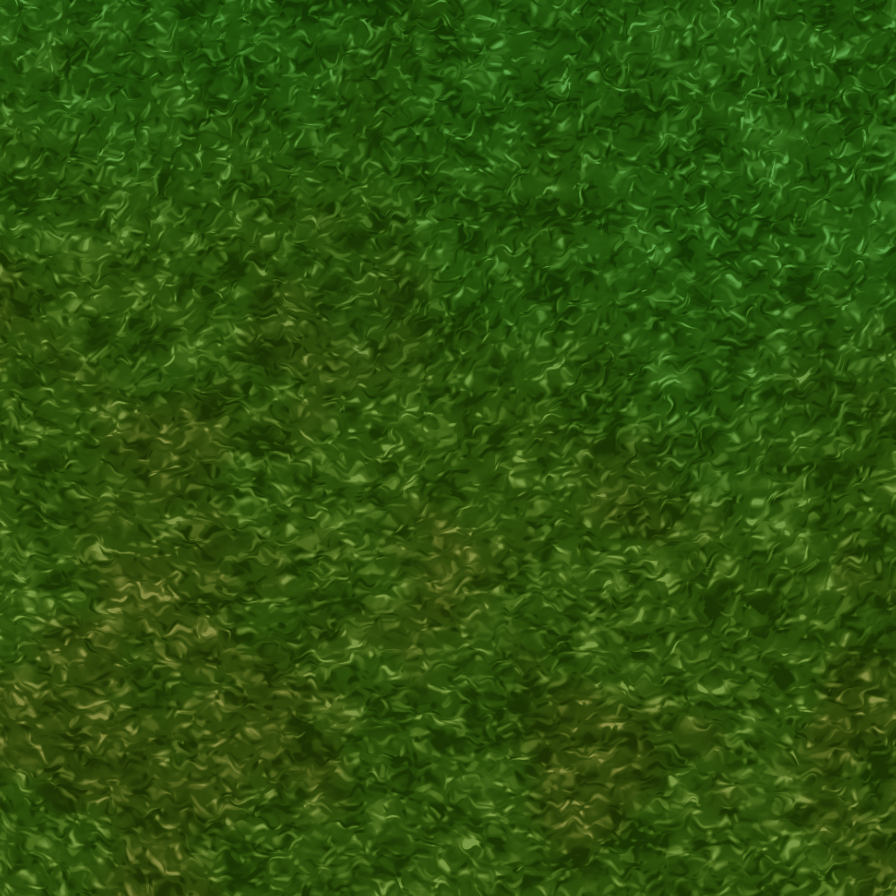
A three.js fragment shader for this texture:

```glsl
// A rough lawn seen from above: short, soft, kinked blades over dark turf.
// Layers of jittered cells each lay one blade per cell along a flowing
// direction field; the resulting tone is coloured by a green ramp with patches.
varying vec2 vUv;

vec3 hash3(vec2 p) {
  vec3 q = fract(p.xyx * vec3(0.1031, 0.1030, 0.0973));
  q += dot(q, q.yxz + 33.33);
  return fract((q.xxy + q.yzz) * q.zyx);
}

float noise(vec2 p) {
  vec2 cell = floor(p);
  vec2 f = fract(p);
  f = f * f * (3.0 - 2.0 * f);
  float low = mix(hash3(cell).x, hash3(cell + vec2(1.0, 0.0)).x, f.x);
  float high = mix(hash3(cell + vec2(0.0, 1.0)).x, hash3(cell + 1.0).x, f.x);
  return mix(low, high, f.y);
}

float fbm(vec2 p) {
  float sum = 0.0;
  float weight = 0.5;
  for (int i = 0; i < 4; i++) {
    sum += weight * noise(p);
    p = mat2(1.6, 1.2, -1.2, 1.6) * p + 17.3;
    weight *= 0.5;
  }
  return sum / 0.9375;
}

// Main lie of the grass: nearly flat below, steeper towards the top.
float grassAngle(vec2 p) {
  float lean = mix(-0.3, 0.65, 0.5 * p.x + 0.5 * p.y);
  float upright = 0.45 * smoothstep(0.5, 1.0, p.y) * (1.0 - p.x);
  return lean + upright + 1.3 * (noise(p * 6.0 + 4.0) - 0.5);
}

// Soft bent ellipse, 1 on the spine and 0 at the rim.
float bladeMask(vec2 offset, float angle, vec2 halfSize, float bend) {
  float c = cos(angle);
  float s = sin(angle);
  vec2 q = mat2(c, -s, s, c) * offset / halfSize;
  q.y += bend * (q.x * q.x - 0.3);
  return 1.0 - smoothstep(0.15, 1.0, length(q));
}

// Lays one layer of blades over the tone below it.
float layBlades(float tone, vec2 p, float layer) {
  float cells = 42.0 + 1.2 * layer;
  vec2 grid = p * cells + layer * vec2(7.37, 3.91);
  vec2 home = floor(grid);
  for (int j = -1; j <= 1; j++) {
    for (int i = -1; i <= 1; i++) {
      vec2 cell = home + vec2(float(i), float(j));
      vec3 place = hash3(cell + layer * 71.0);
      vec3 look = hash3(cell + layer * 71.0 + 413.0);
      vec2 offset = (grid - cell - place.xy) / cells;
      vec2 root = p - offset;
      float spread = mix(1.3, 2.3, smoothstep(0.4, 1.0, root.y));
      float angle = grassAngle(root) + spread * (place.z - 0.5);
      vec2 halfSize = vec2(mix(0.006, 0.019, look.x * look.x), mix(0.003, 0.0055, look.y));
      halfSize.y *= mix(1.15, 0.85, root.y);
      float bend = 2.4 * (fract(look.x * 13.0) - 0.5);
      float bladeTone = 0.02 + 0.98 * pow(look.z, 1.6);
      float mask = bladeMask(offset, angle, halfSize, bend);
      tone = mix(tone, bladeTone, 0.9 * mask);
    }
  }
  return tone;
}

vec3 grassRamp(float tone) {
  vec3 color = mix(vec3(0.10, 0.21, 0.01), vec3(0.165, 0.315, 0.04), smoothstep(0.0, 0.34, tone));
  color = mix(color, vec3(0.28, 0.43, 0.115), smoothstep(0.32, 0.70, tone));
  return mix(color, vec3(0.45, 0.60, 0.27), smoothstep(0.68, 0.98, tone));
}

void main() {
  // Blurred turf between the blades
  float tone = 0.12 + 0.36 * fbm(vUv * vec2(55.0, 75.0));

  // Blades, bottom layer to top, kinked by a small warp
  vec2 warp = vec2(noise(vUv * 75.0 + 31.0), noise(vUv * 75.0 + 87.0)) - 0.5;
  vec2 bent = vUv + 0.012 * warp;
  for (int i = 0; i < 8; i++) {
    tone = layBlades(tone, bent, float(i));
  }

  // Fine grain, clumps with dark hollows, and broad light and shade
  tone += 0.10 * (fbm(vUv * 140.0) - 0.5);
  tone += 0.40 * (noise(vUv * vec2(38.0, 52.0) + 5.0) - 0.5);
  tone += 0.26 * (fbm(vUv * 7.0 + 9.0) - 0.5);
  vec3 color = grassRamp(tone);

  // Lush green at the top and right, olive and earthy patches elsewhere
  float patches = fbm(vUv * 4.0 + 21.0) - 0.5;
  float lush = smoothstep(0.4, 1.05, vUv.y + 0.25 * (vUv.x - 0.5) + 0.7 * patches);
  float earthy = smoothstep(0.02, 0.24, fbm(vUv * 6.0 + 53.0) - 0.5) * (1.0 - lush);
  color *= mix(vec3(1.04, 1.0, 0.95), vec3(0.78, 1.05, 1.03), lush);
  color *= mix(vec3(1.0), vec3(1.12, 0.92, 1.0), earthy);

  gl_FragColor = vec4(color, 1.0);
}
```
